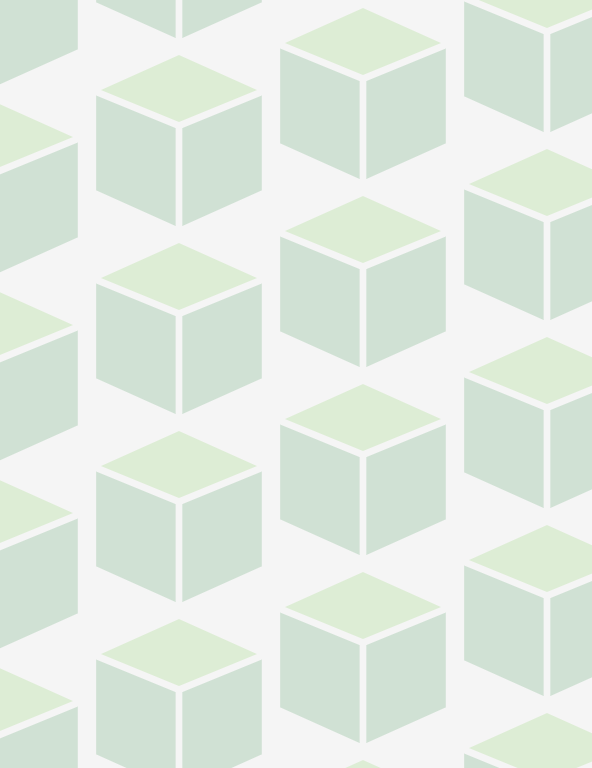
This pattern is drawn by a WebGL 1 fragment shader. Its source:

```glsl
precision highp float;

uniform vec2 u_resolution;

// Signed distance from the line y = offset + slope * x, positive where y is larger
float aboveLine(vec2 p, float slope, float offset) {
  return (p.y - offset - slope * p.x) / sqrt(1.0 + slope * slope);
}

// Kite-shaped lid, positive inside; p.x is mirrored and y runs downward
float lidFace(vec2 p) {
  return min(aboveLine(p, 0.449, 0.0), -aboveLine(p, -0.41, 0.3564));
}

// Both upright walls, split by the gap along the mirror axis
float wallFaces(vec2 p) {
  float across = min(p.x - 0.0178, 0.4405 - p.x);
  float along = min(aboveLine(p, -0.41, 0.396), -aboveLine(p, -0.449, 0.9176));
  return min(across, along);
}

float coverage(float inside, float pixel) {
  return clamp(inside / pixel + 0.5, 0.0, 1.0);
}

void main() {
  // One unit is the vertical pitch of the cubes, measured from the upper left
  float pixel = 4.085 / u_resolution.y;
  vec2 p = vec2(gl_FragCoord.x, u_resolution.y - gl_FragCoord.y) * pixel;

  // Each column climbs a quarter pitch above the one to its left
  float column = floor((p.x - 0.952) / 0.9787 + 0.5);
  vec2 cube = vec2(
    abs(p.x - 0.952 - 0.9787 * column),
    fract(p.y - 0.2926 + 0.25 * column + 0.04) - 0.04
  );

  vec3 color = vec3(0.962);
  color = mix(color, vec3(0.816, 0.882, 0.831), coverage(wallFaces(cube), pixel));
  color = mix(color, vec3(0.867, 0.929, 0.835), coverage(lidFace(cube), pixel));
  gl_FragColor = vec4(color, 1.0);
}
```
